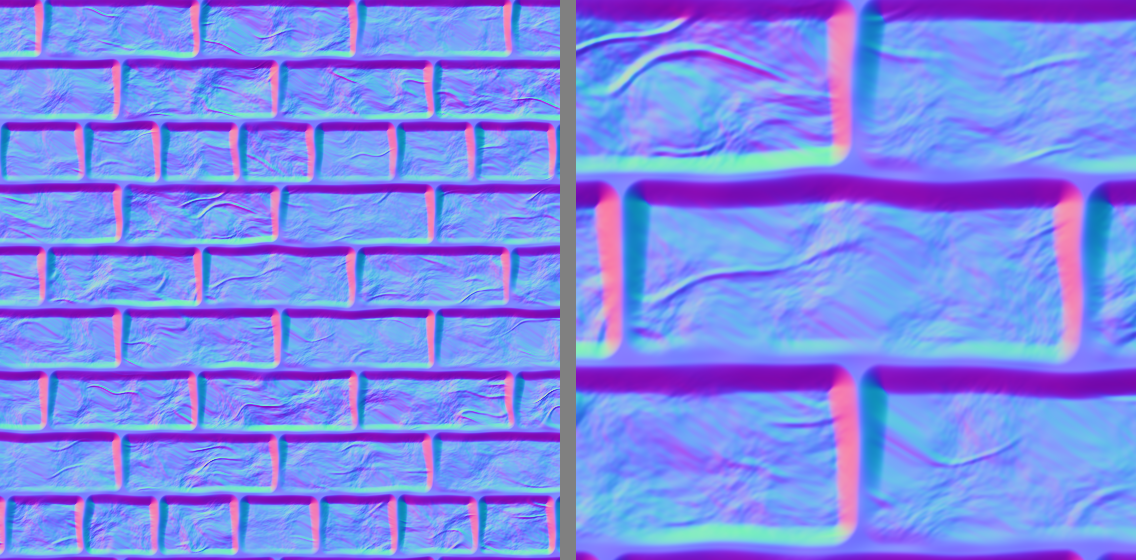
Left: the whole. Right: its middle third, enlarged.
Reproduce this texture map procedurally as a WebGL 1 fragment shader.

```glsl
precision highp float;

// Tangent-space normal map of a weathered brick wall: nine courses of long
// bricks, every sixth course laid as short headers. A height field of leaning
// bricks, mortar and gradient noise is differentiated into encoded normals.

uniform vec2 u_resolution;

const float COURSES = 9.0;         // courses over the canvas height
const float MORTAR_SHIFT = 0.06;   // joint centre above each course line
const float HALF_HEIGHT = 0.42;    // brick half height, in courses
const float JOINT_HALF = 0.068;    // half width of an upright joint
const float CORNER = 0.07;
const float RELIEF = 0.16;         // brick height above the mortar

vec2 hash2(vec2 p) {
  vec2 k = vec2(dot(p, vec2(127.1, 311.7)), dot(p, vec2(269.5, 183.3)));
  return fract(sin(k) * 43758.545);
}

// Gradient noise, about -0.7 to 0.7.
float cornerSlope(vec2 cell, vec2 offset) {
  return dot(hash2(cell) * 2.0 - 1.0, offset);
}

float gradientNoise(vec2 p) {
  vec2 i = floor(p);
  vec2 f = p - i;
  vec2 w = f * f * f * (f * (f * 6.0 - 15.0) + 10.0);
  vec2 e = vec2(1.0, 0.0);
  float low = mix(cornerSlope(i, f), cornerSlope(i + e, f - e), w.x);
  float high = mix(cornerSlope(i + e.yx, f - e.yx),
                   cornerSlope(i + e.xx, f - e.xx), w.x);
  return 1.4 * mix(low, high, w.y);
}

float fbm(vec2 p, float amplitude) {
  float sum = 0.0;
  for (int i = 0; i < 5; i++) {
    sum += amplitude * gradientNoise(p);
    p = mat2(1.6, 1.2, -1.2, 1.6) * p + 7.3;
    amplitude *= 0.48;
  }
  return sum;
}

float roundedBox(vec2 p, vec2 halfSize, float radius) {
  vec2 q = abs(p) - halfSize + radius;
  return length(max(q, 0.0)) + min(max(q.x, q.y), 0.0) - radius;
}

// Position of upright joint number i in a course.
float jointX(float i, float row, float start, float pitch) {
  float jitter = hash2(vec2(i + 3.0, row * 5.0 + 11.0)).x - 0.5;
  return start + pitch * i + 0.09 * jitter;
}

// Rough face: broad dents, fine grain and patchy thin cracks.
float faceTexture(vec2 p, float roughness) {
  vec2 q = p * vec2(1.25, 1.9);
  q += 0.35 * gradientNoise(p * 1.8 + 19.0);
  float grain = fbm(q, 0.075);
  float vein = abs(gradientNoise(q * vec2(0.7, 1.3) + 43.0));
  float patchMask = smoothstep(-0.05, 0.3, gradientNoise(p * 1.3 + 71.0));
  float crack = (1.0 - smoothstep(0.0, 0.09, vein)) * patchMask;
  return roughness * (grain - 0.022 * crack);
}

// Height at p, measured in courses from the upper left.
float wallHeight(vec2 p) {
  vec2 w = p + 0.04 * vec2(gradientNoise(p * 1.9), gradientNoise(p * 1.5 + 31.0));

  // Choose the course and its bond.
  float y = w.y + MORTAR_SHIFT;
  float row = floor(y);
  float header = 1.0 - step(0.5, abs(mod(row, 6.0) - 2.0));
  float pitch = mix(2.5, 1.265, header);
  float start = mix(mix(0.72, 1.97, mod(row, 2.0)), 1.31, header);

  // Find the brick between its two joints.
  float i = floor((w.x - start) / pitch);
  i -= 1.0 - step(jointX(i, row, start, pitch), w.x);
  i += step(jointX(i + 1.0, row, start, pitch), w.x);
  float left = jointX(i, row, start, pitch);
  float right = jointX(i + 1.0, row, start, pitch);
  vec2 local = vec2(w.x - 0.5 * (left + right), y - row - 0.5);
  vec2 halfSize = vec2(0.5 * (right - left) - JOINT_HALF, HALF_HEIGHT);

  // Broad upper edge, tighter lower edge.
  float bevel = mix(0.10, 0.045, smoothstep(-0.42, 0.3, local.y));
  float d = roundedBox(local, halfSize, CORNER);
  float brick = 1.0 - smoothstep(-bevel, 0.066, d);

  // Each brick leans slightly and has its own roughness.
  vec2 seed = hash2(vec2(i + 17.0, row + 2.0));
  vec2 lean = vec2(0.045, -0.23) + 0.07 * (seed - 0.5) * vec2(0.5, 2.0);
  float face = RELIEF + dot(local, lean);
  face += faceTexture(p + seed * 23.0, mix(0.65, 1.35, seed.y));
  float mortar = 0.018 * gradientNoise(p * vec2(3.0, 5.0) + 57.0);
  return mix(mortar, face, brick);
}

vec3 wallNormal(vec2 p, float reach) {
  vec2 e = vec2(reach, 0.0);
  float dx = wallHeight(p + e) - wallHeight(p - e);
  float dy = wallHeight(p + e.yx) - wallHeight(p - e.yx);
  return normalize(vec3(-vec2(dx, dy) / (2.0 * reach), 1.0));
}

void main() {
  vec2 uv = gl_FragCoord.xy / u_resolution.y;
  vec2 p = vec2(uv.x, 1.0 - uv.y) * COURSES;
  vec3 normal = wallNormal(p, 0.012);
  gl_FragColor = vec4(0.5 + 0.5 * normal, 1.0);
}
```
